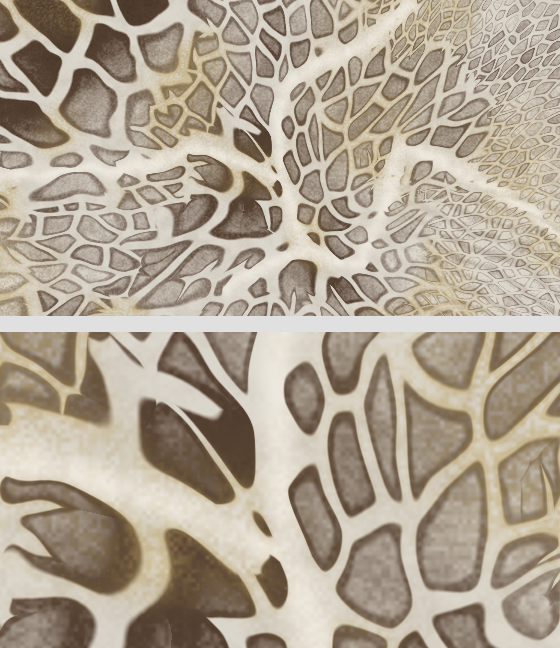
Top, the full canvas; bottom, a detail of the centre.
Give the GLSL for this texture, as a Shadertoy shader.

```glsl
// Poured acrylic paint: pale webs around brown cells, with white rivers and gold dust.
#define WHITE vec3(0.86, 0.84, 0.80)
#define STONE vec3(0.71, 0.67, 0.62)
#define TAUPE vec3(0.53, 0.47, 0.42)
#define BROWN vec3(0.34, 0.26, 0.20)
#define PALE_GOLD vec3(0.80, 0.73, 0.57)
#define GOLD vec3(0.54, 0.45, 0.29)
#define HUB vec2(0.97, 0.24)
#define CELL_FREQ 5.5
#define FREQ_STEP 2.1
#define WEB_WIDTH 0.065
#define STRETCH 1.45
#define GRAIN 0.22

// White rivers: start and end of each reach.
const vec4 RIVERS[10] = vec4[10](
    vec4(0.0, 0.46, 0.62, 0.5), vec4(0.62, 0.5, 0.9, 0.4),
    vec4(0.9, 0.4, 1.0, 0.19), vec4(1.0, 0.19, 0.74, 0.05),
    vec4(0.9, 0.4, 0.91, 0.72), vec4(0.91, 0.72, 1.25, 1.02),
    vec4(1.0, 0.19, 1.17, 0.2), vec4(1.17, 0.2, 1.29, 0.56),
    vec4(1.29, 0.56, 1.5, 0.47), vec4(1.5, 0.47, 1.8, 0.26));

// Pools of tone: centre, radius, added darkness.
const vec4 POOLS[8] = vec4[8](
    vec4(0.22, 0.95, 0.36, 0.75), vec4(0.75, 0.36, 0.22, 0.45),
    vec4(1.05, 0.62, 0.25, 0.25), vec4(1.46, 0.66, 0.13, 0.45),
    vec4(1.08, 0.12, 0.13, 0.5), vec4(0.45, 0.60, 0.2, -0.25),
    vec4(0.03, 0.18, 0.2, -0.3), vec4(1.55, 0.15, 0.4, -0.22));

vec2 hash2(vec2 c) {
    return fract(sin(vec2(dot(c, vec2(127.1, 311.7)), dot(c, vec2(269.5, 183.3)))) * 43758.5);
}

float noise(vec2 p) {
    vec2 i = floor(p), f = fract(p);
    f = f * f * (3.0 - 2.0 * f);
    return mix(mix(hash2(i).x, hash2(i + vec2(1, 0)).x, f.x),
               mix(hash2(i + vec2(0, 1)).x, hash2(i + vec2(1, 1)).x, f.x), f.y);
}

float blob(vec2 p, vec2 centre, float radius) {
    vec2 d = (p - centre) / radius;
    return exp(-dot(d, d));
}

float segment(vec2 p, vec2 a, vec2 b) {
    vec2 ab = b - a;
    return length(p - a - ab * clamp(dot(p - a, ab) / dot(ab, ab), 0.0, 1.0));
}

// Layered sines fold the plane gently.
vec2 swirl(vec2 p) {
    float amp = 0.032, freq = 5.0;
    for (int i = 0; i < 4; i++) {
        p += amp * sin(freq * p.yx + vec2(1.7, 2.3) * float(i) + vec2(0.0, 1.0));
        amp *= 0.48;
        freq *= 1.9;
    }
    return p;
}

// Stretched cells with rounded corners: x = depth from the web, y = cell value.
vec2 cells(vec2 q, mat2 metric) {
    vec2 base = floor(q), nearest = vec2(9.0), id = base;
    for (int k = 0; k < 25; k++) {
        vec2 c = base + vec2(k % 5 - 2, k / 5 - 2);
        vec2 v = metric * (c + 0.1 + 0.8 * hash2(c) - q);
        if (dot(v, v) < dot(nearest, nearest)) { nearest = v; id = c; }
    }
    float sum = 0.0001;
    for (int k = 0; k < 25; k++) {
        vec2 c = base + vec2(k % 5 - 2, k / 5 - 2);
        vec2 v = metric * (c + 0.1 + 0.8 * hash2(c) - q);
        vec2 gap = v - nearest;
        if (dot(gap, gap) > 0.0001)
            sum += exp(-22.0 * dot(0.5 * (v + nearest), normalize(gap)));
    }
    return vec2(-log(sum) / 22.0, hash2(id + 7.3).y);
}

vec3 paint(float s) {
    vec3 c = mix(WHITE, STONE, clamp(s * 3.0, 0.0, 1.0));
    c = mix(c, TAUPE, clamp(s * 3.0 - 1.0, 0.0, 1.0));
    c = mix(c, BROWN, clamp(s * 3.0 - 2.0, 0.0, 1.0));
    return c * (1.0 - 0.5 * clamp(s - 1.0, 0.0, 0.5));
}

void mainImage(out vec4 fragColor, in vec2 fragCoord) {
    vec2 p = fragCoord / iResolution.y;
    vec2 w = swirl(p);
    float cloud = noise(w * 4.0 + 3.0), ripple = noise(w * 19.0), wisp = noise(w * 42.0 + 9.0);
    vec2 q = w + 0.012 * (vec2(ripple, noise(w * 19.0 + 40.0)) - 0.5);

    // Regions: cell fineness, darkness and nearness to a river
    float fine = 0.55 + 0.9 * smoothstep(0.7, 1.3, w.x) + 0.45 * smoothstep(1.3, 1.6, w.x)
        - 0.8 * blob(w, vec2(0.2, 0.95), 0.35) - 0.9 * blob(w, vec2(1.47, 0.62), 0.2)
        - 0.7 * blob(w, vec2(1.05, 0.14), 0.18) + 0.6 * (cloud - 0.5);
    fine = clamp(fine, 0.0, 2.0);
    float dark = 0.45 - 0.15 * smoothstep(1.2, 1.6, w.x) + 0.35 * (noise(w * 6.0 + 21.0) - 0.5);
    for (int i = 0; i < 8; i++) dark += POOLS[i].w * blob(w, POOLS[i].xy, POOLS[i].z);
    float bank = 1.0;
    for (int i = 0; i < 10; i++) bank = min(bank, segment(q, RIVERS[i].xy, RIVERS[i].zw));
    float river = exp(-pow(bank / (0.014 + 0.018 * cloud), 2.0));

    // Cells drawn out along the flow away from the hub
    vec2 away = w - HUB;
    vec2 dir = normalize(away + 0.001);
    float stretch = mix(1.0, STRETCH, smoothstep(0.0, 0.3, length(away)));
    mat2 metric = mat2(dir.x / stretch, -dir.y * stretch, dir.y / stretch, dir.x * stretch);
    float depth = 1.0, value = 0.0, total = 0.0;
    for (int i = 0; i < 3; i++) {
        float weight = 1.0 - smoothstep(0.5, 0.72, abs(fine - float(i)));
        if (weight > 0.0) {
            vec2 cell = cells(q * CELL_FREQ * pow(FREQ_STEP, float(i)) + 17.0 * float(i), metric);
            depth = min(depth, cell.x + 0.6 * (1.0 - weight));
            value += weight * cell.y;
            total += weight;
        }
    }
    dark = clamp(dark + 0.45 * (value / total - 0.5), 0.0, 1.15);

    // Shade: pale web, dark rim, lighter core
    float web = WEB_WIDTH * (0.5 + 0.9 * ripple) + 0.32 * river;
    float soft = 0.035 + 0.7 * CELL_FREQ * pow(FREQ_STEP, fine) / iResolution.y;
    float inside = smoothstep(web, web + soft, depth);
    float core = smoothstep(0.08, 0.17, depth - web + 0.09 * (ripple - 0.5) + 0.05 * (wisp - 0.5));
    float rimShade = 0.38 + 0.72 * dark;
    float coreShade = rimShade - 0.36 * (1.0 - smoothstep(0.75, 1.1, dark)) + 0.2 * (wisp - 0.5);
    float shade = inside * mix(rimShade, coreShade, core) + 0.12 * (1.0 - inside) * (wisp - 0.2);

    // Fine flow lines at the lower right, then grain
    float runs = smoothstep(1.2, 1.5, w.x) * (1.0 - smoothstep(0.3, 0.5, w.y));
    shade += 0.12 * runs * sin(130.0 * dot(w, vec2(0.45, 0.89)) + 9.0 * cloud + 2.0 * ripple);
    float grain = noise(p * 210.0) - 0.5;
    shade += GRAIN * grain * (0.25 + 0.75 * inside);

    // Gold dust in patches, strongest along the web edge
    float patches = smoothstep(0.55, 0.85, noise(w * 5.0 + 60.0)) + blob(w, vec2(1.63, 0.5), 0.17)
        + 0.7 * blob(w, vec2(0.55, 0.72), 0.12) + 0.6 * blob(w, vec2(1.3, 0.46), 0.1);
    float edge = exp(-pow((depth - web - 0.01) / 0.05, 2.0));
    float gold = clamp(patches * (0.3 + 0.6 * edge + 0.7 * grain), 0.0, 0.85) * (1.0 - 0.7 * river);
    vec3 color = mix(paint(shade), mix(PALE_GOLD, GOLD, clamp(shade * 1.2, 0.0, 1.0)), gold);
    color += 0.07 * river * (1.0 - inside);
    fragColor = vec4(color, 1.0);
}
```
